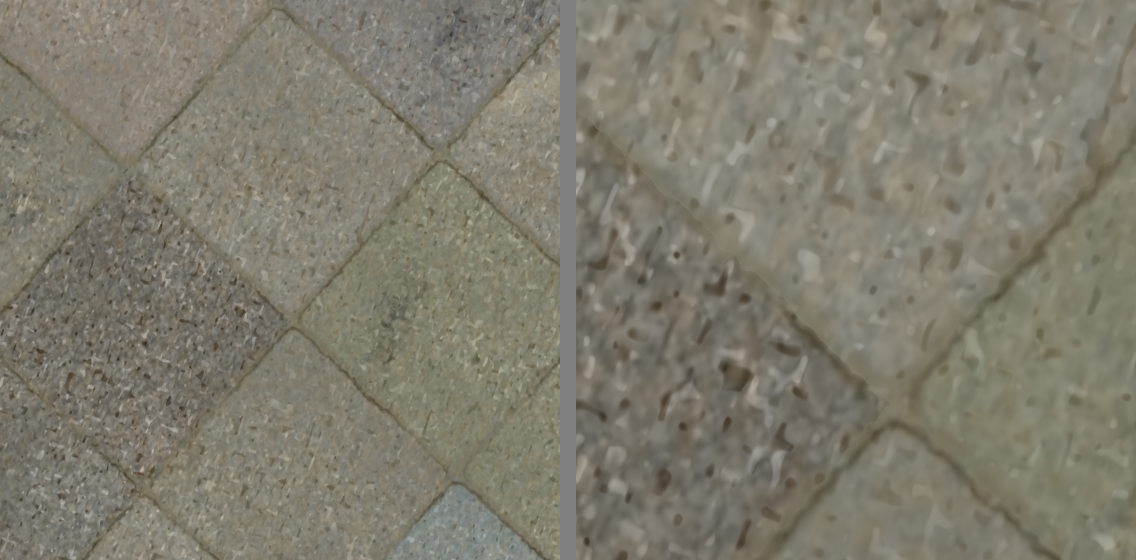
Left: the whole. Right: its middle third, enlarged.
Write a three.js fragment shader that draws this texture.

```glsl
// Worn stone paving laid on the diagonal: a slightly skewed square lattice of
// slabs with faint, broken joints, each slab tinted by a hash and roughened by
// fine layered grain, with a few stained, bleached and weathered places.
#define ORIGIN vec2(0.521, 0.427)
#define AXIS_A vec2(0.294, -0.273)
#define AXIS_B vec2(-0.266, -0.299)
#define SLAB_SIZE 0.4
#define JOINT_WIDTH 0.009
#define CORNER_RADIUS 0.02
#define GRAIN_SCALE vec2(150.0, 112.0)
#define GRAIN_CONTRAST 0.17
#define STONE vec3(0.53, 0.517, 0.465)
#define JOINT_FILL vec3(0.465, 0.445, 0.37)
#define JOINT_SHADOW vec3(0.33, 0.31, 0.24)

varying vec2 vUv;

float hash(vec2 p) {
  vec3 q = fract(vec3(p.xyx) * 0.1031);
  q += dot(q, q.yzx + 33.33);
  return fract((q.x + q.y) * q.z);
}

float noise(vec2 p) {
  vec2 i = floor(p), f = fract(p);
  f = f * f * (3.0 - 2.0 * f);
  return mix(mix(hash(i), hash(i + vec2(1.0, 0.0)), f.x),
             mix(hash(i + vec2(0.0, 1.0)), hash(i + 1.0), f.x), f.y);
}

float fbm(vec2 p) {
  float sum = 0.0, weight = 0.5;
  for (int i = 0; i < 4; i++) {
    sum += weight * noise(p);
    p = mat2(1.6, 1.2, -1.2, 1.6) * p + 7.3;
    weight *= 0.5;
  }
  return sum / 0.9375;
}

// Soft ellipse turned by an angle
float patchAt(vec2 p, vec2 centre, vec2 radius, float angle) {
  float c = cos(angle), s = sin(angle);
  vec2 q = mat2(c, -s, s, c) * (p - centre) / radius;
  return exp(-dot(q, q));
}

float isSlab(vec2 id, float a, float b) {
  return 1.0 - step(0.5, length(id - vec2(a, b)));
}

float roundedBox(vec2 p, float halfSize, float radius) {
  vec2 q = abs(p) - halfSize + radius;
  return length(max(q, 0.0)) + min(max(q.x, q.y), 0.0) - radius;
}

void main() {
  vec2 uv = vUv;

  // Lattice coordinates with slightly wavering, crumbly edges
  vec2 waver = vec2(fbm(uv * 30.0 + 40.0), fbm(uv * 30.0 + 80.0)) - 0.5;
  vec2 crumb = vec2(noise(uv * 150.0 + 5.0), noise(uv * 150.0 + 95.0)) - 0.5;
  vec2 p = uv + waver * 0.008 + crumb * 0.004 - ORIGIN;
  float det = AXIS_A.x * AXIS_B.y - AXIS_A.y * AXIS_B.x;
  vec2 cell = vec2(p.x * AXIS_B.y - p.y * AXIS_B.x,
                   p.y * AXIS_A.x - p.x * AXIS_A.y) / det;
  vec2 id = floor(cell);
  vec2 local = (fract(cell) - 0.5) * SLAB_SIZE;
  float edge = roundedBox(local, 0.5 * (SLAB_SIZE - JOINT_WIDTH), CORNER_RADIUS);

  // Slab tint
  float cloud = fbm(uv * 6.0 + 15.0) - 0.5;
  float darkSlab = isSlab(id, -1.0, 0.0);
  float lowerSlab = isSlab(id, -1.0, 1.0);
  vec3 color = STONE + (hash(id + 31.0) - 0.5) * 0.01;
  color += cloud * vec3(0.07, 0.065, 0.055);
  color += vec3(0.02, 0.004, 0.008) * isSlab(id, -2.0, -1.0);
  color += vec3(-0.014, -0.006, -0.03) * (isSlab(id, 0.0, -1.0) + isSlab(id, 1.0, -1.0));
  color += vec3(-0.018, -0.018, -0.022) * (isSlab(id, 0.0, 0.0) + isSlab(id, -2.0, 0.0));
  color += vec3(-0.025, -0.022, 0.005) * isSlab(id, -1.0, -2.0);
  color += vec3(-0.03, 0.005, 0.035) * isSlab(id, 1.0, 0.0);
  color -= vec3(0.082, 0.086, 0.075) * (darkSlab + 0.85 * lowerSlab);
  color += vec3(0.015, 0.03, 0.04) * lowerSlab * patchAt(uv, vec2(0.16, 0.08), vec2(0.1), 0.0);
  color += vec3(0.04, 0.035, 0.03) * darkSlab * patchAt(uv, vec2(0.27, 0.17), vec2(0.08), 0.0);

  // Stains and bleaching
  float ragged = smoothstep(0.3, 0.62, fbm(uv * 55.0));
  float stain = patchAt(uv, vec2(0.70, 0.42), vec2(0.03, 0.10), -0.35);
  stain += patchAt(uv, vec2(0.81, 0.93), vec2(0.04, 0.09), -0.2);
  stain += patchAt(uv, vec2(0.94, 0.98), vec2(0.04), 0.0);
  stain += patchAt(uv, vec2(0.02, 0.76), vec2(0.05, 0.025), 0.2);
  stain += patchAt(uv, vec2(0.03, 0.63), vec2(0.06, 0.04), -0.4);
  color -= vec3(0.10, 0.095, 0.08) * stain * ragged;
  float rust = patchAt(uv, vec2(0.48, 0.69), vec2(0.12, 0.05), 0.0)
             + patchAt(uv, vec2(0.98, 0.68), vec2(0.06), 0.0)
             + patchAt(uv, vec2(0.31, 0.16), vec2(0.07, 0.05), 0.7);
  color -= vec3(0.025, 0.04, 0.055) * rust * ragged;
  float bleached = patchAt(uv + waver * 0.04, vec2(0.93, 0.83), vec2(0.12, 0.03), 0.35);
  color += vec3(0.085, 0.075, 0.06) * bleached * isSlab(id, 0.0, -2.0);

  // Joints: faint sandy fill, broken dark line along the upper slab edges
  float strength = smoothstep(0.25, 0.7, noise(uv * 9.0 + 3.0));
  strength *= 0.55 + 0.6 * noise(uv * 60.0 + 23.0);
  float fill = smoothstep(-0.010, 0.004, edge);
  float upper = 1.0 - smoothstep(-0.03, 0.03, local.x + local.y);
  float shadow = exp(-pow(abs(edge) / 0.0034, 2.0)) * (0.1 + 0.9 * upper);
  color = mix(color, JOINT_FILL, fill * 0.6);
  color = mix(color, JOINT_SHADOW, shadow * (0.12 + 0.75 * strength));

  // Grain: small leaning flecks, strongest on weathered stone
  float rough = 0.75 + 0.6 * darkSlab + 0.45 * lowerSlab + 0.5 * stain + 1.2 * cloud;
  rough = clamp(rough * (1.0 - 0.35 * fill) * (1.0 - 0.5 * bleached), 0.35, 1.5);
  vec2 g = mat2(0.94, 0.34, -0.34, 0.94) * uv * GRAIN_SCALE;
  g += 0.5 * vec2(noise(g * 0.7 + 9.0), noise(g * 0.7 + 61.0));
  float grain = 0.55 * noise(g) + 0.45 * noise(g * 1.7 + 17.0) - 0.5;
  float pale = smoothstep(0.72, 0.95, noise(g * 0.9 + 120.0));
  float pit = smoothstep(0.74, 0.96, noise(g * 0.85 + 210.0));
  color += grain * GRAIN_CONTRAST * rough;
  color += vec3(0.105, 0.105, 0.11) * pale * rough;
  color -= vec3(0.105, 0.115, 0.125) * pit * rough;
  color += (noise(g * 0.5 + 300.0) - 0.5) * vec3(0.02, 0.0, -0.025);

  gl_FragColor = vec4(clamp(color, 0.0, 1.0), 1.0);
}
```
